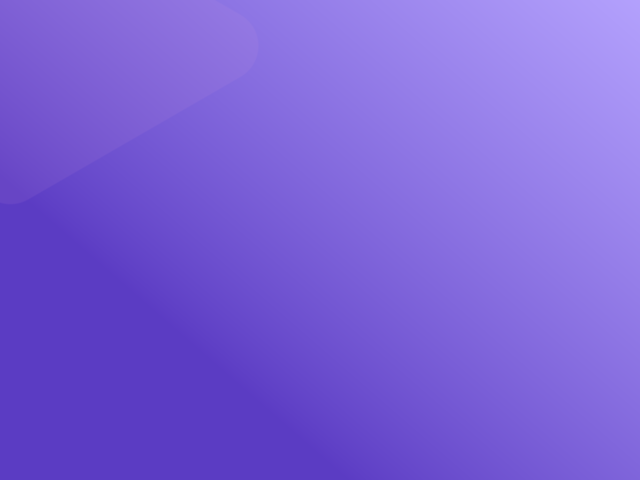
This background is drawn by a Shadertoy shader. Its source:

```glsl
// Violet diagonal gradient with a faint rounded triangle in the upper left corner
#define DEEP_VIOLET vec3(0.358, 0.234, 0.766)
#define PALE_LILAC vec3(0.702, 0.630, 0.990)
#define TINT vec4(0.85, 0.62, 0.85, 0.09)
#define GRADIENT_AXIS vec2(0.656, 0.755)
#define GRADIENT_START 0.477
#define GRADIENT_END 1.630
#define GRADIENT_CURVE 0.85
#define TRIANGLE_CENTER vec2(0.169, 0.9045)
#define TRIANGLE_HALF_SIDE 0.2552
#define CORNER_RADIUS 0.0747

// Signed distance to an equilateral triangle whose apex points up
float triangleDistance(vec2 p, float halfSide) {
    const float k = sqrt(3.0);
    p.x = abs(p.x) - halfSide;
    p.y += halfSide / k;
    if (p.x + k * p.y > 0.0) p = vec2(p.x - k * p.y, -k * p.x - p.y) / 2.0;
    p.x -= clamp(p.x, -2.0 * halfSide, 0.0);
    return -length(p) * sign(p.y);
}

void mainImage(out vec4 fragColor, in vec2 fragCoord) {
    vec2 p = fragCoord / iResolution.y;
    float pixel = 1.0 / iResolution.y;

    // Diagonal gradient, flat below its start
    float along = (dot(p, GRADIENT_AXIS) - GRADIENT_START) / (GRADIENT_END - GRADIENT_START);
    float blend = pow(clamp(along, 0.0, 1.0), GRADIENT_CURVE);
    vec3 color = mix(DEEP_VIOLET, PALE_LILAC, blend);

    // Rounded triangle; swapping the axes turns its apex to the right
    vec2 local = (p - TRIANGLE_CENTER).yx;
    float edge = triangleDistance(local, TRIANGLE_HALF_SIDE) - CORNER_RADIUS;
    float cover = 1.0 - smoothstep(-pixel, pixel, edge);
    color = mix(color, TINT.rgb, TINT.a * cover);

    fragColor = vec4(color, 1.0);
}
```
